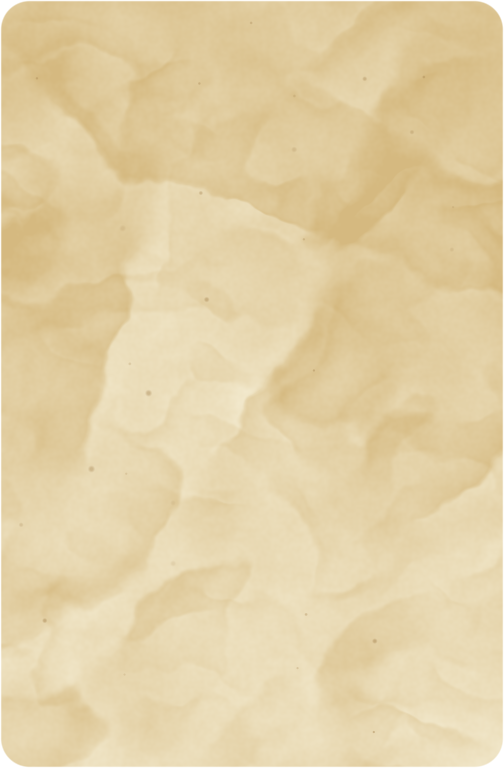
This texture is drawn by a Shadertoy shader. Its source:

```glsl
// A sheet of old crumpled parchment with rounded corners on white.
// Directional gradient-noise folds, each sharp on one side and fading on the
// other, are summed with mottling, grain and specks, then mapped to cream tones.

#define SHADE_DARK  vec3(0.850, 0.750, 0.540)
#define SHADE_LIGHT vec3(0.945, 0.905, 0.790)
#define SPECK_COLOR vec3(0.660, 0.530, 0.330)
#define BASE_TONE 0.59
#define TOP_TO_BOTTOM 0.48
#define FOLD_LAYERS 6
#define FOLD_SCALE 3.4
#define FOLD_DEPTH 0.46
#define MOTTLE 0.32
#define GRAIN 0.07
#define CORNER_RADIUS 0.037
#define SPECK_CELLS 14.0

vec2 hash2(vec2 p) {
    vec3 h = fract(p.xyx * vec3(0.1031, 0.1030, 0.0973));
    h += dot(h, h.yzx + 33.33);
    return fract((h.xx + h.yz) * h.zy);
}

float cornerSlope(vec2 cell, vec2 offset) {
    float angle = 6.2832 * hash2(cell).x;
    return dot(vec2(cos(angle), sin(angle)), offset);
}

float gradientNoise(vec2 p) {
    vec2 i = floor(p), f = p - i;
    vec2 u = f * f * f * (f * (f * 6.0 - 15.0) + 10.0);
    vec2 e = vec2(1.0, 0.0);
    float low = mix(cornerSlope(i, f), cornerSlope(i + e, f - e), u.x);
    float high = mix(cornerSlope(i + e.yx, f - e.yx), cornerSlope(i + 1.0, f - 1.0), u.x);
    return mix(low, high, u.y);
}

float fbm(vec2 p) {
    float sum = 0.0, gain = 1.0;
    for (int i = 0; i < 4; i++) {
        sum += gain * gradientNoise(p);
        p = mat2(1.6, 1.2, -1.2, 1.6) * p + 17.3;
        gain *= 0.55;
    }
    return sum;
}

// One family of folds: shaded flank, lit rim and a thin broken crease.
float fold(vec2 p, float angle, float scale, float seed) {
    float c = cos(angle), s = sin(angle);
    vec2 along = mat2(c, -s, s, c) * p;
    float n = gradientNoise(along * vec2(0.5, 1.0) * scale + seed);
    float mask = smoothstep(-0.18, 0.25, gradientNoise(p * scale * 0.6 + seed * 1.7));
    float softness = smoothstep(-0.2, 0.35, gradientNoise(p * 6.0 + seed * 2.3));
    float width = mix(0.004 * scale, 0.13, softness);
    float flank = smoothstep(-width, width, n) * exp(-6.0 * max(n, 0.0));
    float rim = smoothstep(width, -width, n) * exp(-11.0 * max(-n, 0.0));
    float crease = exp(-abs(n) / (0.003 * scale)) * (1.0 - softness);
    return mask * (0.5 * rim - flank - 0.22 * crease * mask);
}

float crumple(vec2 p) {
    vec2 bend = vec2(fbm(p * 7.0 + 3.1), fbm(p * 7.0 + 41.7));
    vec2 warped = p + 0.028 * bend;
    float relief = 0.0, depth = FOLD_DEPTH, scale = FOLD_SCALE;
    for (int i = 0; i < FOLD_LAYERS; i++) {
        float k = float(i);
        float angle = mix(0.85, -0.25, mod(k, 2.0)) + 0.25 * sin(k * 2.4);
        relief += depth * fold(warped, angle, scale, 11.3 + 23.7 * k);
        depth *= 0.84;
        scale *= 1.36;
    }
    return relief;
}

// Sparse soft dots, one possible per grid cell.
float specks(vec2 p) {
    vec2 cell = floor(p * SPECK_CELLS);
    vec2 place = hash2(cell + 5.0), kind = hash2(cell + 71.0);
    vec2 center = (cell + 0.15 + 0.7 * place) / SPECK_CELLS;
    float radius = mix(0.0015, 0.0038, kind.y * kind.y);
    float dot_ = smoothstep(radius * 1.5, radius * 0.3, length(p - center));
    return dot_ * step(0.78, kind.x) * mix(0.15, 0.5, place.x);
}

float roundedBox(vec2 p, vec2 halfSize, float radius) {
    vec2 q = abs(p) - halfSize + radius;
    return length(max(q, 0.0)) + min(max(q.x, q.y), 0.0) - radius;
}

void mainImage(out vec4 fragColor, in vec2 fragCoord) {
    vec2 p = fragCoord / iResolution.y;
    vec2 halfSheet = 0.5 * iResolution.xy / iResolution.y;
    float pixel = 1.0 / iResolution.y;

    // Light falls off toward the top and a little toward the border.
    float border = roundedBox(p - halfSheet, halfSheet - 0.0015, CORNER_RADIUS);
    float tone = BASE_TONE + TOP_TO_BOTTOM * (0.5 - p.y);
    tone -= 0.10 * exp(border / 0.03);

    // Folds, stains and paper fibre.
    tone += crumple(p);
    tone += MOTTLE * fbm(p * 4.0 + 8.6);
    tone += GRAIN * (gradientNoise(p * 150.0) + gradientNoise(p * 70.0 + 9.0));

    vec3 paper = mix(SHADE_DARK, SHADE_LIGHT, clamp(tone, -0.15, 1.15));
    paper = mix(paper, SPECK_COLOR, specks(p));

    // White surround outside the rounded sheet.
    float outside = smoothstep(-pixel, pixel, border);
    fragColor = vec4(mix(paper, vec3(1.0), outside), 1.0);
}
```
